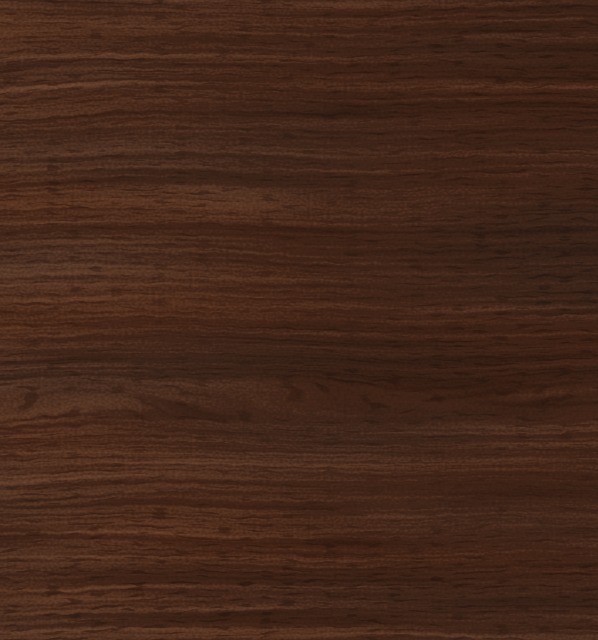
Write a Shadertoy shader that draws this texture.

```glsl
#define DARK vec3(0.178, 0.098, 0.064)
#define MID vec3(0.262, 0.149, 0.098)
#define LIGHT vec3(0.430, 0.275, 0.190)
#define RED_TINT vec3(0.012, -0.002, -0.008)
#define HEART_Y 0.37
#define HEART_WIDTH 0.06
#define WAVINESS 0.024
#define BAND_GAIN 0.26
#define LINE_GAIN 0.30
#define FIBRE_GAIN 0.24
#define PORE_GAIN 0.24
#define SPECKLE_GAIN 0.19

vec2 gradientAt(vec2 cell) {
    vec3 q = fract(cell.xyx * vec3(0.1031, 0.1030, 0.0973));
    q += dot(q, q.yzx + 33.33);
    float angle = 6.2832 * fract((q.x + q.y) * q.z);
    return vec2(cos(angle), sin(angle));
}

// Gradient noise, roughly -0.7 to 0.7
float noise(vec2 p) {
    vec2 i = floor(p), f = p - i;
    vec2 u = f * f * f * (f * (f * 6.0 - 15.0) + 10.0);
    float a = dot(gradientAt(i), f);
    float b = dot(gradientAt(i + vec2(1, 0)), f - vec2(1, 0));
    float c = dot(gradientAt(i + vec2(0, 1)), f - vec2(0, 1));
    float d = dot(gradientAt(i + vec2(1, 1)), f - vec2(1, 1));
    return mix(mix(a, b, u.x), mix(c, d, u.x), u.y);
}

// Height across the grain: wavy, and spread out into arches at the heart
float grainHeight(vec2 p) {
    float v = p.y - HEART_Y;
    float heart = exp(-v * v / (HEART_WIDTH * HEART_WIDTH));
    float h = v * (1.0 - 0.65 * heart);
    h += WAVINESS * noise(p * vec2(1.7, 4.0) + 7.3);
    h += 0.25 * WAVINESS * noise(p * vec2(5.0, 12.0) + 21.7);
    h += heart * WAVINESS * noise(p * vec2(3.2, 9.0) + 40.1);
    return h + 0.0030 * noise(p * vec2(38.0, 60.0));
}

void mainImage(out vec4 fragColor, in vec2 fragCoord) {
    vec2 p = fragCoord / iResolution.y;
    float across = fragCoord.x / iResolution.x;
    float h = grainHeight(p) + 3.0;

    // Broad bands and growth lines
    float bands = noise(vec2(p.x * 0.7, h * 13.0));
    float lines = noise(vec2(p.x * 0.9 + 11.0, h * 66.0));
    lines += 0.8 * noise(vec2(p.x * 1.5 + 31.0, h * 124.0));
    float strength = 0.9 + 0.8 * noise(p * vec2(1.5, 6.0) + 63.0);

    // Thin dark lines along the crossings of a slow noise
    float ridge = abs(noise(vec2(p.x * 0.8 + 53.0, h * 40.0)));
    float darkLine = 1.0 - smoothstep(0.01, 0.11, ridge);
    darkLine *= smoothstep(-0.25, 0.3, noise(p * vec2(2.5, 9.0) + 71.0));

    // Fine fibres, short dark pores and surface speckle
    float fibres = noise(vec2(p.x * 4.5, h * 215.0));
    float pores = smoothstep(0.14, 0.40, noise(vec2(p.x * 30.0, h * 205.0) + 90.0));
    float speckle = noise(p * vec2(190.0, 270.0));

    // Light falls from the left
    float tone = 0.5 + mix(0.17, -0.07, smoothstep(-0.15, 0.9, across));
    tone += BAND_GAIN * bands + LINE_GAIN * strength * lines;
    tone += FIBRE_GAIN * fibres + SPECKLE_GAIN * speckle;
    tone -= PORE_GAIN * pores * strength + 0.20 * darkLine;
    tone = clamp(tone, 0.0, 1.0);

    vec3 wood = mix(DARK, MID, min(tone * 2.0, 1.0));
    wood = mix(wood, LIGHT, max(tone * 2.0 - 1.0, 0.0));
    wood += RED_TINT * 2.0 * noise(p * vec2(1.6, 11.0) + 17.0);
    fragColor = vec4(wood, 1.0);
}
```
